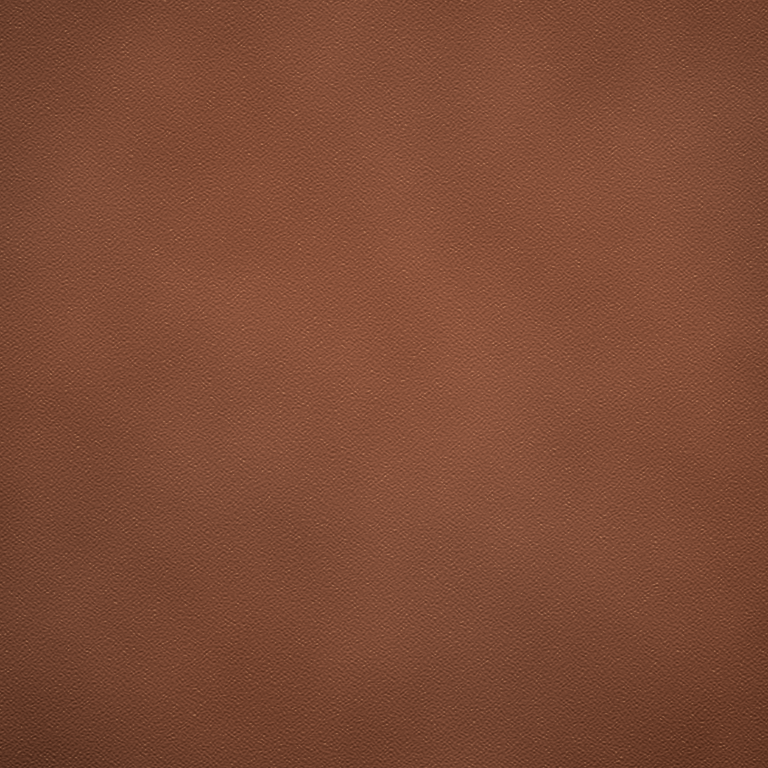
A Shadertoy shader for this texture:

```glsl
// Fine-grained brown leather with soft mottling and a gentle vignette.

const vec3 DARK_HIDE = vec3(0.378, 0.209, 0.137);
const vec3 LIGHT_HIDE = vec3(0.580, 0.360, 0.268);
const vec3 RUST_SHIFT = vec3(0.014, -0.006, -0.014);
const vec3 GLINT_TINT = vec3(0.080, 0.085, 0.060);

const vec2 GRAIN_FREQ = vec2(275.0, 315.0);  // noise cells per canvas
const vec2 WEAVE_FREQ = vec2(125.0, 152.0);  // crossing diagonal rows per canvas
const vec2 LIGHT_STEP = vec2(0.0, 0.0015);   // relief light, in canvas units
const float WEAVE_DEPTH = 0.20;
const float WEAVE_WANDER = 4.5;
const float RELIEF_GAIN = 0.42;
const float HEIGHT_GAIN = 0.20;
const float MOTTLE_GAIN = 0.38;
const vec2 GLOW_CENTRE = vec2(0.54, 0.61);
const float GLOW_TONE = 0.77;
const float VIGNETTE = 1.25;
const float TAU = 6.28319;

float hash(vec2 p) {
    vec3 q = fract(p.xyx * 0.1031);
    q += dot(q, q.yzx + 33.33);
    return fract((q.x + q.y) * q.z);
}

float cornerSlope(vec2 cell, vec2 offset) {
    float angle = TAU * hash(cell);
    return dot(vec2(cos(angle), sin(angle)), offset);
}

// Gradient noise, roughly -0.7 to 0.7
float noise(vec2 p) {
    vec2 i = floor(p), f = p - i;
    vec2 u = f * f * f * (f * (f * 6.0 - 15.0) + 10.0);
    vec2 e = vec2(1.0, 0.0);
    float low = mix(cornerSlope(i, f), cornerSlope(i + e.xy, f - e.xy), u.x);
    float high = mix(cornerSlope(i + e.yx, f - e.yx), cornerSlope(i + e.xx, f - e.xx), u.x);
    return mix(low, high, u.y);
}

// Broad cloudy variation of the dye
float mottle(vec2 p) {
    float sum = 0.0, amplitude = 0.5;
    for (int octave = 0; octave < 4; octave++) {
        sum += amplitude * noise(p);
        p = mat2(1.6, 1.2, -1.2, 1.6) * p + 17.3;
        amplitude *= 0.55;
    }
    return sum;
}

// Two wandering sets of diagonal rows that cross into small pebbles
float weave(vec2 p) {
    vec2 w = p * WEAVE_FREQ;
    vec2 wander = WEAVE_WANDER * vec2(noise(p * 75.0 + 8.3), noise(p * 75.0 + 52.6));
    return sin(TAU * (w.x + w.y) + wander.x) + sin(TAU * (w.x - w.y) + wander.y);
}

// Height of the pebbled surface; the second layer is turned to hide the lattice
float grainHeight(vec2 p) {
    vec2 g = p * GRAIN_FREQ;
    float rough = 0.7 * noise(g) + 0.6 * noise(mat2(0.8, 0.6, -0.6, 0.8) * g + 41.7);
    return rough + WEAVE_DEPTH * weave(p);
}

void mainImage(out vec4 fragColor, in vec2 fragCoord) {
    vec2 uv = fragCoord / iResolution.xy;
    vec2 p = fragCoord / iResolution.y;

    // Large scale light and dye
    vec2 fromGlow = uv - GLOW_CENTRE;
    float falloff = dot(fromGlow, fromGlow);
    float tone = GLOW_TONE - VIGNETTE * falloff;
    tone += MOTTLE_GAIN * mottle(p * 4.0 + 3.1);

    // Pebbles lit from above
    float height = grainHeight(p);
    float relief = height - grainHeight(p + LIGHT_STEP);
    tone += RELIEF_GAIN * relief + HEIGHT_GAIN * height;

    // Sparse glints on the steepest pebble edges
    float glint = smoothstep(0.35, 0.85, relief) * smoothstep(-0.1, 0.4, noise(p * 80.0 + 27.4));

    vec3 color = mix(DARK_HIDE, LIGHT_HIDE, tone);
    float rust = 0.7 * noise(p * 3.0 + 11.6) + 0.4 - 1.6 * falloff;
    color += RUST_SHIFT * rust + GLINT_TINT * glint;
    fragColor = vec4(clamp(color, 0.0, 1.0), 1.0);
}
```
